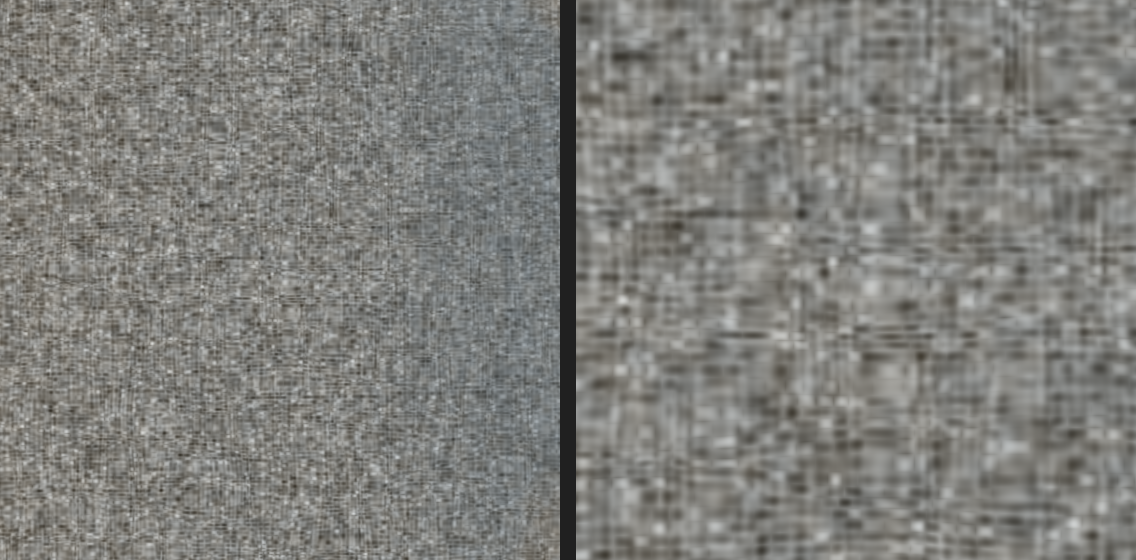
Left: the whole. Right: its middle third, enlarged.
Write a Shadertoy shader that draws this texture.

```glsl
// Draws a soft grey woven cloth with slubby yarns, pale flecks and a cool shaded right side.

const float THREADS = 132.0;        // yarns across the canvas
const float THREAD_WANDER = 1.3;    // uneven yarn spacing, in yarns
const float RIDGE_DEPTH = 0.036;
const float SLUB_DEPTH = 0.17;
const float GRAIN_DEPTH = 0.12;
const float KNOT_DEPTH = 0.25;
const float GLINT_DEPTH = 0.08;
const float MOTTLE_DEPTH = 0.025;
const float CHROMA_DEPTH = 0.018;
const float SHADE_CONTRAST = 0.66;  // relief kept on the shaded side

const vec3 WARM_GREY = vec3(0.510, 0.500, 0.475);
const vec3 MID_GREY = vec3(0.503, 0.501, 0.484);
const vec3 COOL_GREY = vec3(0.455, 0.474, 0.478);
const vec3 CORNER_BEIGE = vec3(0.500, 0.485, 0.455);
const float TAU = 6.2831853;

float hash(vec2 p) {
    vec3 q = fract(p.xyx * 0.1031);
    q += dot(q, q.yzx + 33.33);
    return fract((q.x + q.y) * q.z);
}

float noise(vec2 p) {
    vec2 cell = floor(p);
    vec2 f = fract(p);
    f = f * f * (3.0 - 2.0 * f);
    float low = mix(hash(cell), hash(cell + vec2(1, 0)), f.x);
    float high = mix(hash(cell + vec2(0, 1)), hash(cell + vec2(1, 1)), f.x);
    return mix(low, high, f.y);
}

// Random light or dark yarn crossing, rounded inside its cell; rows are staggered.
float knots(vec2 p) {
    float row = floor(p.y);
    vec2 q = vec2(p.x * 0.66 + hash(vec2(row, 71.0)), p.y);
    vec2 bump = sin(fract(q) * TAU * 0.5);
    float shade = hash(floor(q) + 19.0);
    float roundness = bump.x * bump.y;
    return roundness * (KNOT_DEPTH * (shade - 0.5)
                      + GLINT_DEPTH * smoothstep(0.6, 1.0, shade));
}

float weave(vec2 uv, float detail) {
    vec2 p = uv * THREADS;
    p.x += THREAD_WANDER * (noise(vec2(p.x * 0.3, p.y * 0.06)) - 0.5);
    p.y += THREAD_WANDER * (noise(vec2(p.x * 0.06, p.y * 0.3) + 40.0) - 0.5);

    // Short streaks along each yarn direction, and roundish fibre grain
    float warpSlub = noise(vec2(p.x * 1.4, p.y * 0.36) + 11.0) - 0.5;
    float weftSlub = noise(vec2(p.x * 0.52, p.y * 1.4) + 57.0) - 0.5;
    float grain = noise(p * vec2(1.2, 1.35) + 203.0) - 0.5;

    // Regular ridges, whose dominant direction changes over the cloth
    float lean = noise(p * 0.13 + 90.0);
    float ridges = mix(cos(TAU * p.x), cos(TAU * p.y), 0.2 + 0.6 * lean);

    float relief = SLUB_DEPTH * (warpSlub + weftSlub) + GRAIN_DEPTH * grain
                 + RIDGE_DEPTH * ridges + knots(p);
    float mottle = noise(p * 0.22 + 5.0) + 0.5 * noise(p * 0.08 + 31.0) - 0.75;
    return relief * detail + MOTTLE_DEPTH * mottle;
}

// Broad lighting: warm left, cool right, beige right-hand corners
vec3 clothColor(vec2 uv, float shade) {
    vec3 color = mix(WARM_GREY, MID_GREY, smoothstep(0.0, 0.45, uv.x));
    color = mix(color, COOL_GREY, shade);
    float top = length(uv - vec2(1.02, 1.02));
    float bottom = length((uv - vec2(1.03, -0.02)) * vec2(1.3, 0.9));
    float corner = max(1.0 - smoothstep(0.05, 0.11, top),
                       1.0 - smoothstep(0.10, 0.19, bottom));
    return mix(color, CORNER_BEIGE, 0.8 * corner);
}

void mainImage(out vec4 fragColor, in vec2 fragCoord) {
    vec2 uv = fragCoord / iResolution.xy;
    float drift = 0.10 * (noise(uv * 5.0) - 0.5);
    float shade = smoothstep(0.55, 1.0, uv.x + 0.13 * (uv.y - 0.5) + drift);

    // Fade the weave where yarns become finer than the pixels
    float yarnsPerPixel = THREADS / min(iResolution.x, iResolution.y);
    float detail = 1.0 - smoothstep(0.35, 0.9, yarnsPerPixel);
    detail *= mix(1.0, SHADE_CONTRAST, shade);

    float relief = weave(uv, detail);
    vec3 color = clothColor(uv, shade) + relief;

    // Warm and cool fibres; pale flecks turn slightly cooler
    float chroma = noise(uv * THREADS * 0.45 + 130.0) - 0.5;
    color += vec3(1.0, 0.1, -1.0) * (CHROMA_DEPTH * chroma - 0.04 * relief);
    fragColor = vec4(clamp(color, 0.0, 1.0), 1.0);
}
```
